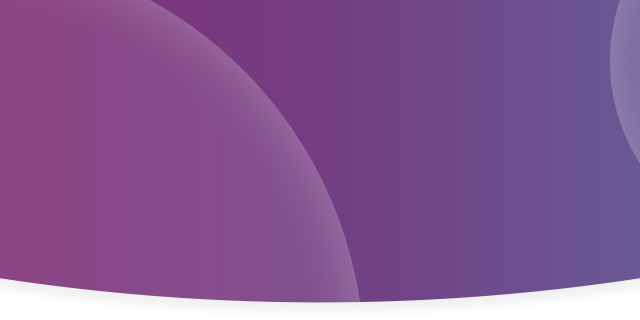
A WebGL 2 fragment shader for this background:

```glsl
#version 300 es
precision highp float;
// Purple gradient panel with two translucent glowing discs and a curved, softly shadowed lower edge.

uniform vec2 u_resolution;
out vec4 outColor;

// Lengths are in canvas heights, on a field two units wide.
const float FIELD_WIDTH = 2.0;

const vec3 GRADIENT_LEFT = vec3(0.502, 0.184, 0.471);
const vec3 GRADIENT_MID = vec3(0.456, 0.239, 0.510);
const vec3 GRADIENT_RIGHT = vec3(0.406, 0.347, 0.582);
const vec3 PAPER = vec3(1.0);

// Discs: centre x, centre y, radius
const vec3 LARGE_DISC = vec3(-0.154, -0.133, 1.293);
const vec3 SMALL_DISC = vec3(2.500, 0.810, 0.594);
const float DISC_OPACITY = 0.10;
const float RIM_OPACITY = 0.115;
const float RIM_WIDTH = 0.19;

// The panel is the inside of a very large circle
const vec3 PANEL = vec3(1.0, 6.714, 6.659);
const float SHADOW_OPACITY = 0.06;
const float SHADOW_WIDTH = 0.055;

float circleDistance(vec2 p, vec3 circle) {
    return length(p - circle.xy) - circle.z;
}

// Antialiased coverage of the inside of a distance field
float coverage(float dist, float pixel) {
    return clamp(0.5 - dist / pixel, 0.0, 1.0);
}

vec3 horizontalGradient(float x) {
    vec3 leftHalf = mix(GRADIENT_LEFT, GRADIENT_MID, clamp(x * 2.0, 0.0, 1.0));
    return mix(leftHalf, GRADIENT_RIGHT, clamp(x * 2.0 - 1.0, 0.0, 1.0));
}

// Lays a white disc over the colour, brighter towards its rim
vec3 addDisc(vec3 color, vec2 p, vec3 disc, float pixel) {
    float dist = circleDistance(p, disc);
    float rim = clamp(1.0 + min(dist, 0.0) / RIM_WIDTH, 0.0, 1.0);
    float opacity = DISC_OPACITY + RIM_OPACITY * rim * rim;
    return mix(color, vec3(1.0), opacity * coverage(dist, pixel));
}

void main() {
    vec2 uv = gl_FragCoord.xy / u_resolution;
    vec2 p = uv * vec2(FIELD_WIDTH, 1.0);
    float pixel = 1.0 / u_resolution.y;

    // Panel and its discs
    vec3 panel = horizontalGradient(uv.x);
    panel = addDisc(panel, p, LARGE_DISC, pixel);
    panel = addDisc(panel, p, SMALL_DISC, pixel);

    // Paper with the shadow cast below the panel
    float panelDist = circleDistance(p, PANEL);
    float shadow = 1.0 - smoothstep(0.0, SHADOW_WIDTH, panelDist);
    vec3 paper = PAPER * (1.0 - SHADOW_OPACITY * shadow);

    outColor = vec4(mix(paper, panel, coverage(panelDist, pixel)), 1.0);
}
```
